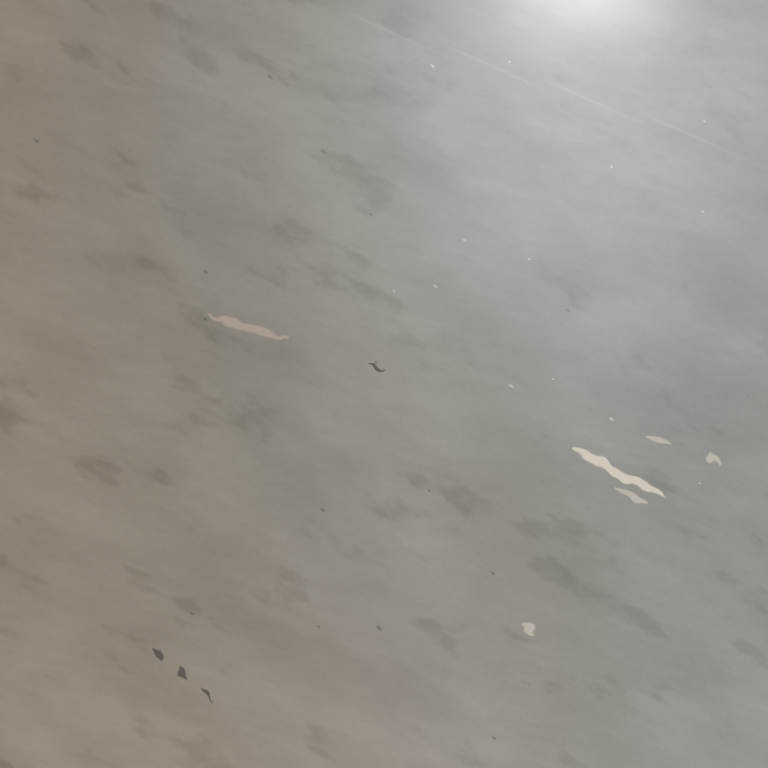
A Shadertoy shader for this texture:

```glsl
const vec3 WARM = vec3(0.548, 0.515, 0.464);
const vec3 OLIVE = vec3(0.532, 0.512, 0.466);
const vec3 COOL = vec3(0.582, 0.574, 0.556);
const vec3 GLARE = vec3(0.715, 0.718, 0.722);
const vec3 CHIP = vec3(0.80, 0.77, 0.72);
const vec3 PINK_CHIP = vec3(0.69, 0.63, 0.58);
const vec3 PIT = vec3(0.31, 0.29, 0.27);

float hash(vec2 p) {
    vec3 q = fract(vec3(p.xyx) * 0.1031);
    q += dot(q, q.yzx + 33.33);
    return fract((q.x + q.y) * q.z);
}

float noise(vec2 p) {
    vec2 i = floor(p), f = fract(p);
    f = f * f * f * (f * (f * 6.0 - 15.0) + 10.0);
    float low = mix(hash(i), hash(i + vec2(1, 0)), f.x);
    float high = mix(hash(i + vec2(0, 1)), hash(i + vec2(1, 1)), f.x);
    return mix(low, high, f.y);
}

// Layered noise centred on zero
float fbm(vec2 p) {
    float sum = 0.0, weight = 0.5;
    for (int i = 0; i < 5; i++) {
        sum += weight * (noise(p) - 0.5);
        p = mat2(1.6, 1.2, -1.2, 1.6) * p + 17.3;
        weight *= 0.5;
    }
    return sum;
}

vec2 rotate(vec2 p, float angle) {
    float c = cos(angle), s = sin(angle);
    return vec2(c * p.x + s * p.y, c * p.y - s * p.x);
}

// Streaky noise, long in the direction of the given angle
float streaks(vec2 p, float angle, vec2 frequency) {
    vec2 q = rotate(p, angle) * frequency;
    return noise(q) * 0.6 + noise(q * 2.1 + 9.7) * 0.4 - 0.5;
}

float glow(vec2 p, vec2 centre, vec2 radius) {
    vec2 d = (p - centre) / radius;
    return exp(-dot(d, d));
}

// Ragged sliver from a to b, tapered at its ends
float sliver(vec2 p, vec2 a, vec2 b, float width) {
    vec2 ab = b - a;
    p += 0.010 * vec2(noise(p * 75.0) - 0.5, noise(p * 75.0 + 40.0) - 0.5);
    float t = clamp(dot(p - a, ab) / dot(ab, ab), 0.0, 1.0);
    float taper = width * (0.35 + 0.65 * sin(3.1416 * t));
    return 1.0 - smoothstep(-0.0015, 0.002, length(p - a - ab * t) - taper);
}

// Sparse small flecks, one per chosen cell
float flecks(vec2 p, float cells, float share, float seed) {
    vec2 q = p * cells, id = floor(q);
    vec2 offset = vec2(hash(id + seed), hash(id + seed + 31.0)) * 0.5 + 0.25;
    vec2 d = rotate((fract(q) - offset) / cells, -0.6) / vec2(1.5, 0.8);
    float size = mix(0.0015, 0.0035, hash(id + seed + 57.0));
    float chosen = step(1.0 - share, hash(id + seed + 83.0));
    return chosen * (1.0 - smoothstep(size * 0.3, size * 1.3, length(d)));
}

void mainImage(out vec4 fragColor, in vec2 fragCoord) {
    vec2 uv = fragCoord / iResolution.xy;
    float cloud = fbm(uv * 4.0 + 3.0);
    float mottle = fbm(rotate(uv, -0.4) * vec2(9.0, 17.0));
    vec2 warped = uv + 0.12 * vec2(cloud, fbm(uv * 4.0 + 21.0));

    // Brown to grey concrete
    float coolness = smoothstep(0.25, 1.0, warped.x + 0.25 * warped.y);
    float oliveBand = glow(warped, vec2(0.36, 0.65), vec2(0.25, 0.5));
    vec3 color = mix(WARM, OLIVE, oliveBand);
    color = mix(color, COOL, coolness);
    color += 0.022 * glow(warped, vec2(0.12, 0.5), vec2(0.2, 0.13));
    color += 0.025 * glow(uv, vec2(0.3, 0.0), vec2(0.5, 0.13));
    color -= 0.012 * glow(warped, vec2(0.12, 0.85), vec2(0.25, 0.2));

    // Window light on the polished surface
    float wide = glow(warped, vec2(0.82, 0.88), vec2(0.35, 0.31));
    float beam = glow(rotate(warped - vec2(0.74, 0.85), 0.2), vec2(0.0), vec2(0.16, 0.24));
    float hot = glow(uv, vec2(0.755, 1.02), vec2(0.11, 0.065));
    color = mix(color, GLARE, clamp(0.7 * wide + 0.38 * beam, 0.0, 1.0));
    color += 0.19 * hot + 0.045 * glow(uv, vec2(0.75, 0.98), vec2(0.2, 0.12));

    // Mottling and trowel marks
    float sweep = streaks(warped, -0.38, vec2(5.0, 34.0));
    float fine = streaks(uv + 0.02 * mottle, -0.3, vec2(28.0, 120.0));
    float grain = noise(uv * 230.0) - 0.5;
    color += 0.035 * cloud + 0.062 * mottle + 0.018 * sweep + 0.018 * fine + 0.008 * grain;
    float stain = smoothstep(0.12, 0.32, fbm(rotate(uv, -0.5) * vec2(14.0, 30.0) + 8.0));
    color -= 0.04 * stain * (1.0 - 0.6 * wide);

    // Thin pale scratches
    for (int i = 0; i < 4; i++) {
        float k = float(i);
        vec2 start = vec2(0.44 + 0.13 * k, 0.99 - 0.045 * k);
        vec2 q = rotate(uv - start, -0.42);
        float line = exp(-pow((q.y + 0.006 * mottle) / 0.0018, 2.0));
        color += 0.025 * line * smoothstep(0.0, 0.04, q.x) * (1.0 - smoothstep(0.08, 0.2, q.x));
    }

    // Chipped spots and scattered flecks
    float bigChip = sliver(uv, vec2(0.75, 0.412), vec2(0.865, 0.357), 0.0065);
    float sideChips = sliver(uv, vec2(0.845, 0.432), vec2(0.875, 0.424), 0.0035)
        + sliver(uv, vec2(0.922, 0.41), vec2(0.937, 0.394), 0.0035)
        + sliver(uv, vec2(0.80, 0.365), vec2(0.838, 0.348), 0.004)
        + sliver(uv, vec2(0.68, 0.188), vec2(0.698, 0.178), 0.004);
    float oldChip = sliver(uv, vec2(0.27, 0.59), vec2(0.37, 0.559), 0.0045);
    float fleckZone = smoothstep(0.4, 0.55, uv.x) * smoothstep(0.2, 0.3, uv.y);
    color = mix(color, PINK_CHIP, 0.75 * oldChip);
    color = mix(color, CHIP, 0.65 * min(sideChips, 1.0));
    color = mix(color, CHIP + 0.02, 0.95 * bigChip);
    color += 0.12 * fleckZone * flecks(uv, 17.0, 0.10, 5.0);

    // Dark pits
    float pits = sliver(uv, vec2(0.484, 0.527), vec2(0.497, 0.52), 0.0025);
    for (int i = 0; i < 3; i++) {
        vec2 centre = vec2(0.205, 0.15) + float(i) * vec2(0.032, -0.027);
        pits += sliver(uv, centre + vec2(-0.005, 0.007), centre + vec2(0.005, -0.008), 0.0035);
    }
    pits += 0.5 * flecks(uv, 13.0, 0.06, 71.0) * (1.0 - wide);
    color = mix(color, PIT, 0.75 * min(pits, 1.0));

    fragColor = vec4(clamp(color, 0.0, 1.0), 1.0);
}
```
